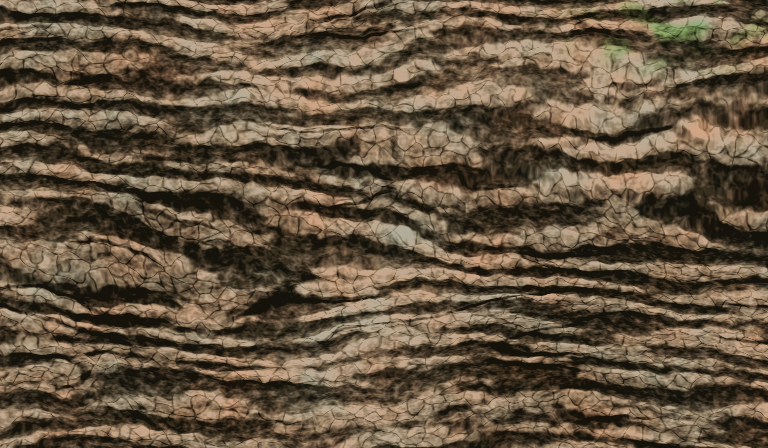
This texture is drawn by a WebGL 1 fragment shader. Its source:

```glsl
precision highp float;
// Weathered tree bark: long cracked ridges lit from above, with dark furrows.
uniform vec2 u_resolution;

const float TAU = 6.2831853;
const float RIDGE_COUNT = 15.0;

vec2 hash2(vec2 p) {
  vec3 q = fract(p.xyx * vec3(0.1031, 0.1030, 0.0973));
  q += dot(q, q.yzx + 33.33);
  return fract((q.xx + q.yz) * q.zy);
}

float cornerSlope(vec2 cell, vec2 offset) {
  float angle = TAU * hash2(cell + 71.0).x;
  return dot(vec2(cos(angle), sin(angle)), offset);
}

// Gradient noise, roughly -0.7 to 0.7
float noise(vec2 p) {
  vec2 i = floor(p), f = fract(p);
  vec2 u = f * f * f * (f * (f * 6.0 - 15.0) + 10.0);
  vec2 e = vec2(1.0, 0.0);
  float low = mix(cornerSlope(i, f), cornerSlope(i + e, f - e), u.x);
  float high = mix(cornerSlope(i + e.yx, f - e.yx), cornerSlope(i + 1.0, f - 1.0), u.x);
  return mix(low, high, u.y);
}

float fbm(vec2 p) {
  float sum = 0.0, weight = 0.7;
  for (int i = 0; i < 3; i++) {
    sum += weight * noise(p);
    p = p * 1.9 + 17.3;
    weight *= 0.75;
  }
  return sum;
}

// Cellular flakes: x is the distance to a crack, y a random value per flake
vec2 flakes(vec2 p) {
  vec2 cell = floor(p);
  float nearest = 8.0, second = 8.0, id = 0.0;
  for (int y = -1; y <= 1; y++) {
    for (int x = -1; x <= 1; x++) {
      vec2 c = cell + vec2(float(x), float(y));
      vec2 jitter = hash2(c);
      float d = length(c + jitter - p);
      if (d < nearest) {
        second = nearest;
        nearest = d;
        id = jitter.x;
      } else {
        second = min(second, d);
      }
    }
  }
  return vec2(second - nearest, id);
}

// Bends the horizontal grain, sloping it down to the right near the middle
vec2 bendGrain(vec2 p) {
  float middle = (p.y - 0.48) / 0.2;
  float bend = 0.1 * (p.x - 0.85) * exp(-middle * middle);
  bend += 0.09 * noise(p * vec2(1.5, 2.0) + 3.7);
  bend += 0.022 * noise(p * vec2(6.0, 9.0) + 11.2);
  bend += 0.008 * noise(p * vec2(26.0, 34.0) + 5.1);
  return vec2(p.x, p.y + bend);
}

// Ridges that split and merge along the grain
float barkHeight(vec2 g) {
  float phase = TAU * RIDGE_COUNT * g.y + 8.0 * noise(g * vec2(2.2, 6.0) + 8.4);
  float ridges = 0.5 * sin(phase) + 1.6 * noise(g * vec2(4.0, 22.0) + 31.0);
  return ridges + 0.5 * noise(g * vec2(13.0, 48.0) + 2.3);
}

// Maps an evenly spread tone from 0 to 1 onto the bark colours
vec3 barkColor(float tone) {
  vec3 c = mix(vec3(0.08, 0.07, 0.04), vec3(0.22, 0.18, 0.12), smoothstep(0.06, 0.23, tone));
  c = mix(c, vec3(0.36, 0.29, 0.22), smoothstep(0.23, 0.43, tone));
  c = mix(c, vec3(0.49, 0.41, 0.31), smoothstep(0.43, 0.65, tone));
  c = mix(c, vec3(0.62, 0.53, 0.42), smoothstep(0.65, 0.83, tone));
  return mix(c, vec3(0.76, 0.66, 0.56), smoothstep(0.83, 0.96, tone));
}

void main() {
  vec2 p = gl_FragCoord.xy / u_resolution.y;
  vec2 grain = bendGrain(p);

  // Ridge relief and light from above
  float height = barkHeight(grain);
  float light = height - barkHeight(grain + vec2(-0.003, 0.012));
  float plate = smoothstep(-0.2, 0.2, height + 0.3 * noise(p * vec2(40.0, 60.0)));

  // Flaky cracks on the plates, fine grit everywhere
  vec2 wobble = 0.012 * vec2(noise(p * 30.0), noise(p * 30.0 + 9.0));
  vec2 flake = flakes((grain + wobble) * vec2(25.0, 40.0));
  float crack = (1.0 - smoothstep(0.02, 0.16, flake.x)) * plate;
  float grit = fbm(grain * vec2(36.0, 62.0) + 4.0);

  // Long deep fissures that open only here and there
  float seam = abs(noise(grain * vec2(2.3, 10.0) + 19.0));
  float opening = smoothstep(-0.05, 0.25, noise(p * vec2(3.0, 5.0) + 43.0));
  float fissure = (1.0 - smoothstep(0.01, 0.055, seam)) * opening;

  float level = 0.12 + 0.75 * (2.0 * plate - 1.0) + 0.7 * light;
  level += 1.7 * grit + 0.5 * plate * (flake.y - 0.5);
  level += 1.0 * noise(p * vec2(1.8, 3.0) + 27.0);
  level -= 0.9 * crack + 1.5 * fissure;
  vec3 color = barkColor(1.0 / (1.0 + exp(-1.7 * level)));

  // Rusty patches and a little moss at the upper right
  float rust = noise(p * vec2(5.0, 9.0) + 61.0) + 0.5 * noise(p * 22.0);
  color *= 1.0 + 0.2 * rust * vec3(0.6, -0.2, -0.6);
  float moss = 1.0 - smoothstep(0.03, 0.2, length((p - vec2(1.5, 0.93)) * vec2(0.6, 1.6)));
  moss *= smoothstep(-0.1, 0.3, noise(p * vec2(12.0, 20.0) + 7.0));
  color = mix(color, color * vec3(0.75, 1.0, 0.75), moss);
  gl_FragColor = vec4(color, 1.0);
}
```
